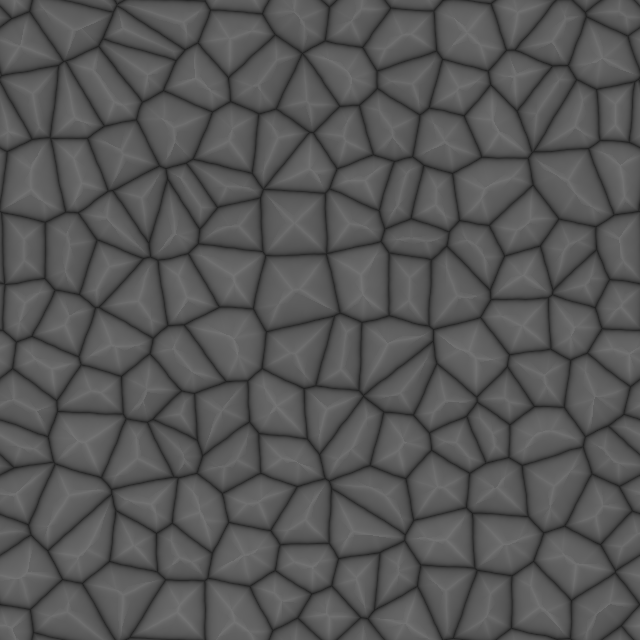
This texture is drawn by a three.js fragment shader. Its source:

```glsl
// Grey cobbled rock: faceted irregular stones with dark soft joints and pale ridges.
varying vec2 vUv;

const float CELLS = 12.0;           // stones across the canvas
const float JITTER = 0.96;          // irregularity of the stones
const float WARP = 0.0016;          // waviness of the joints
const float JOINT_TONE = 0.165;     // grey at the bottom of a joint
const float BEVEL_RISE = 0.16;      // steep brightening beside a joint
const float BEVEL_WIDTH = 0.0036;
const float DOME_RISE = 0.07;       // slow brightening toward the middle
const float DOME_WIDTH = 0.02;
const float RIDGE_GLOW = 0.055;     // pale crease between two facets
const float RIDGE_WIDTH = 0.0045;
const float CORNER_SHADE = 0.04;    // extra dark where joints meet
const float CORNER_WIDTH = 0.008;
const float FACET_LIGHT = 0.010;
const float STONE_VARIATION = 0.022;
const float MOTTLE = 0.007;
const vec2 LIGHT_DIR = vec2(-0.5, 0.87);

vec2 hash2(vec2 p) {
  p = mod(p, CELLS);
  vec2 q = vec2(dot(p, vec2(127.1, 311.7)), dot(p, vec2(269.5, 183.3)));
  return fract(sin(q) * 43758.545);
}

vec2 seedPoint(vec2 cell) {
  return cell + 0.5 + JITTER * (hash2(cell) - 0.5);
}

// Layered sines, each octave turned and bent by the one before.
float cloud(vec2 p) {
  float sum = 0.0;
  float gain = 0.5;
  for (int i = 0; i < 4; i++) {
    sum += gain * sin(p.x + 1.3 * sin(p.y)) * sin(p.y + 1.7);
    p = mat2(1.2, 1.5, -1.5, 1.2) * p + 2.3;
    gain *= 0.6;
  }
  return sum;
}

// Cell that owns the point p.
vec2 nearestCell(vec2 p) {
  vec2 base = floor(p);
  vec2 best = base;
  float bestDist = 100.0;
  for (int y = -2; y <= 2; y++) {
    for (int x = -2; x <= 2; x++) {
      vec2 cell = base + vec2(float(x), float(y));
      vec2 r = seedPoint(cell) - p;
      float d = dot(r, r);
      if (d < bestDist) { bestDist = d; best = cell; }
    }
  }
  return best;
}

// Distances to the two closest joints, with their outward normals.
vec2 jointDistances(vec2 p, vec2 owner, out vec2 n1, out vec2 n2) {
  vec2 center = seedPoint(owner);
  vec2 dist = vec2(100.0);
  n1 = vec2(1.0, 0.0);
  n2 = vec2(-1.0, 0.0);
  for (int y = -2; y <= 2; y++) {
    for (int x = -2; x <= 2; x++) {
      if (x == 0 && y == 0) continue;
      vec2 other = seedPoint(owner + vec2(float(x), float(y)));
      vec2 n = normalize(other - center);
      float d = dot(0.5 * (center + other) - p, n);
      if (d < dist.x) {
        dist = vec2(d, dist.x);
        n2 = n1;
        n1 = n;
      } else if (d < dist.y) {
        dist.y = d;
        n2 = n;
      }
    }
  }
  return max(dist, 0.0) / CELLS;
}

void main() {
  vec2 wobble = vec2(cloud(vUv * 38.0), cloud(vUv.yx * 38.0 + 9.0));
  vec2 p = (vUv + WARP * wobble) * CELLS;

  vec2 owner = nearestCell(p);
  vec2 n1, n2;
  vec2 joint = jointDistances(p, owner, n1, n2);

  // Rounded stone profile
  float bevel = 1.0 - exp(-joint.x / BEVEL_WIDTH);
  float dome = 1.0 - exp(-joint.x / DOME_WIDTH);
  float tone = JOINT_TONE + BEVEL_RISE * bevel + DOME_RISE * dome;
  tone -= CORNER_SHADE * exp(-joint.y / CORNER_WIDTH);

  // Creases where two facets meet
  float fold = length(n1 - n2);
  float ridgeDist = (joint.y - joint.x) / max(fold, 0.05);
  float ridge = exp(-ridgeDist / RIDGE_WIDTH) * smoothstep(0.1, 1.3, fold);
  tone += RIDGE_GLOW * ridge * smoothstep(0.002, 0.022, joint.x);

  // Facet light, stone tint and faint stains
  float facet = dot(n1, LIGHT_DIR) * smoothstep(0.0, 0.008, ridgeDist);
  float tint = hash2(owner + 5.0).x - 0.5;
  tone += bevel * (FACET_LIGHT * facet + STONE_VARIATION * tint);
  tone += MOTTLE * cloud(vUv * 55.0 + 4.0);

  gl_FragColor = vec4(vec3(tone), 1.0);
}
```
